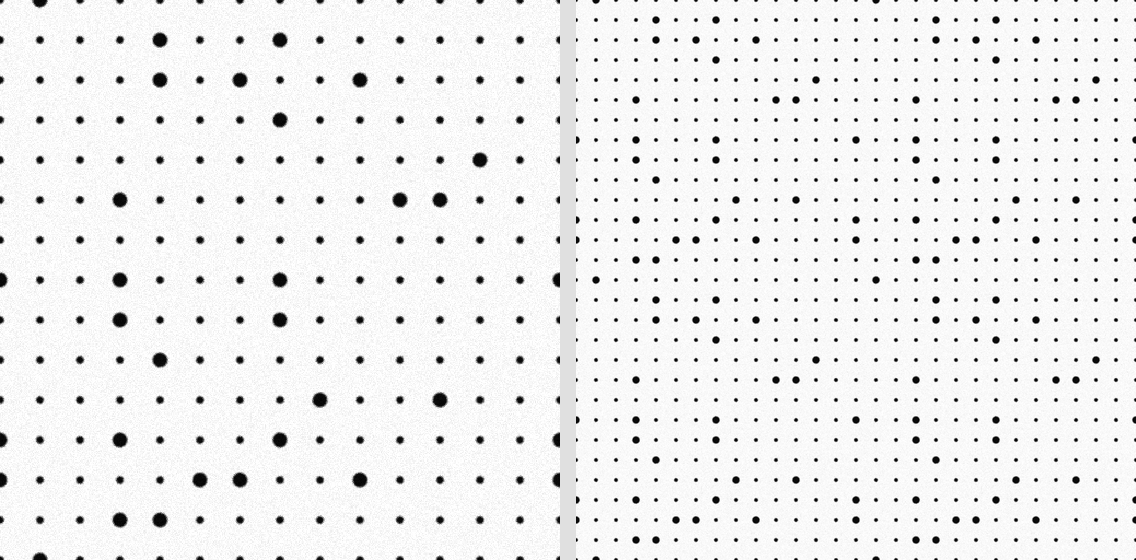
Left, the tile; right, the same tile 2 across and 2 down.
Give the GLSL for this pattern, as a WebGL 1 fragment shader.

```glsl
precision highp float;

uniform vec2 u_resolution;

const float REPEATS = 14.0;        // lattice nodes across and down
const float GRAIN_CELLS = 512.0;   // grain cells across and down
const float SMALL_RADIUS = 0.093;  // in lattice spacings
const float LARGE_RADIUS = 0.182;
const float LARGE_SHARE = 0.13;
const float EDGE_BLUR = 0.042;
const float GRAIN_AMOUNT = 0.05;
const vec3 PAPER = vec3(0.98);
const vec3 INK = vec3(0.035);

float hash(vec2 p, float seed) {
  vec3 q = fract(vec3(p.xyx) * 0.1031 + seed * 0.3719);
  q += dot(q, q.yzx + 33.33);
  return fract((q.x + q.y) * q.z);
}

// Bell-shaped random value centred on zero, wrapping every `cells`
float grain(vec2 uv, float cells) {
  vec2 cell = mod(floor(uv * cells), cells);
  return hash(cell, 1.0) + hash(cell, 2.0) + hash(cell, 3.0) - 1.5;
}

// Dot radius chosen per node, wrapping every `repeats`
float dotRadius(vec2 node, float repeats, float largeShare) {
  float pick = hash(mod(node, repeats) * 7.0 + 19.0, 5.0);
  return mix(LARGE_RADIUS, SMALL_RADIUS, step(largeShare, pick));
}

// Coverage of a soft disc centred on the nearest lattice node
float dotCoverage(vec2 p, float repeats, float blur, float roughness) {
  vec2 node = floor(p + 0.5);
  float signedDistance = length(p - node) - dotRadius(node, repeats, LARGE_SHARE);
  return 1.0 - smoothstep(-blur, blur, signedDistance + roughness);
}

void main() {
  vec2 uv = gl_FragCoord.xy / u_resolution;
  float pixel = REPEATS / min(u_resolution.x, u_resolution.y);
  float noise = grain(uv, GRAIN_CELLS);

  // Soft dots with slightly ragged edges
  float blur = max(EDGE_BLUR, 0.75 * pixel);
  float coverage = dotCoverage(uv * REPEATS, REPEATS, blur, 0.006 * noise);

  // Fine grain, weaker on the ink
  vec3 color = mix(PAPER, INK, coverage);
  color += noise * GRAIN_AMOUNT * mix(1.0, 0.4, coverage);

  gl_FragColor = vec4(clamp(color, 0.0, 1.0), 1.0);
}
```
